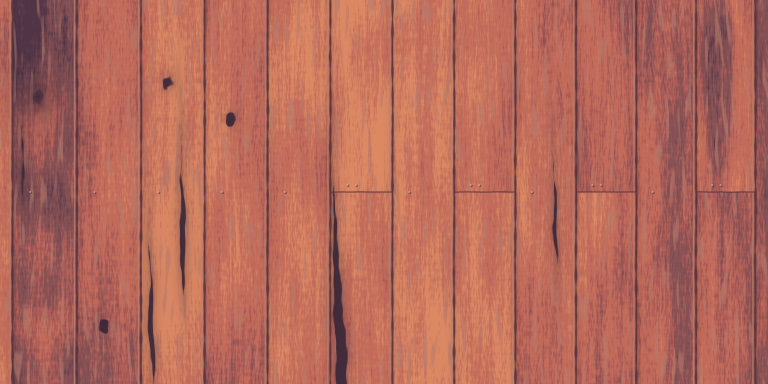
Write a Shadertoy shader that draws this texture.

```glsl
// Upright planks of reddish timber: seams follow a gentle quadratic spacing,
// every other plank on the right has a butt joint at mid height. Stretched
// gradient noise makes the grain; splits, knots and nails are layered on top.

float hash(float n) { return fract(sin(n * 78.233 + 4.7) * 4375.85); }

vec2 gradient(vec2 cell) {
    float a = 6.2832 * fract(sin(dot(cell, vec2(127.1, 311.7))) * 4375.85);
    return vec2(cos(a), sin(a));
}

// Gradient noise, roughly -0.7 to 0.7
float noise(vec2 p) {
    vec2 i = floor(p), f = p - i, e = vec2(1, 0);
    vec2 s = f * f * f * (f * (f * 6.0 - 15.0) + 10.0);
    float low = mix(dot(gradient(i), f), dot(gradient(i + e.xy), f - e.xy), s.x);
    float high = mix(dot(gradient(i + e.yx), f - e.yx), dot(gradient(i + 1.0), f - 1.0), s.x);
    return mix(low, high, s.y);
}

// Seam position for a plank number, and its inverse
float seamX(float n) { return 0.031 + n * (0.1686 - 0.000615 * n); }
float plankAt(float x) {
    return (0.1686 - sqrt(0.02843 - 0.00246 * (x - 0.031))) / 0.00123;
}

// Smooth coverage of a shape from its signed distance
float cover(float d) { return clamp(0.5 - d * iResolution.y * 0.8, 0.0, 1.0); }

// Wood ramp from dusky plum to amber
vec3 woodColor(float v) {
    vec3 c = mix(vec3(0.32, 0.21, 0.28), vec3(0.53, 0.32, 0.33), smoothstep(-0.55, 0.08, v));
    c = mix(c, vec3(0.67, 0.36, 0.34), smoothstep(0.06, 0.3, v));
    c = mix(c, vec3(0.76, 0.42, 0.355), smoothstep(0.26, 0.5, v));
    return mix(c, vec3(0.86, 0.535, 0.39), smoothstep(0.52, 0.98, v));
}

void mainImage(out vec4 fragColor, in vec2 fragCoord) {
    vec2 p = fragCoord / iResolution.y;
    vec3 ink = vec3(0.22, 0.15, 0.22);

    // Plank layout
    float across = plankAt(p.x + 0.0015 * noise(vec2(p.y * 5.0, 3.0)));
    float plank = floor(across), u = across - plank;
    float width = seamX(plank + 1.0) - seamX(plank);
    float odd = mod(plank, 2.0);
    float jointed = odd * step(4.5, plank);
    float board = plank + 40.0 * jointed * step(0.5, p.y);

    // Grain: broad patches, streaks, fine fibres and short flecks
    vec2 g = p + vec2(0.012 * noise(p * vec2(5, 2) + board), board * 3.7);
    float v = 0.62 + 0.42 * (hash(board) - 0.5);
    v += 0.46 * noise(g * vec2(6, 2));
    v += 0.30 * noise(g * vec2(15, 4) + 9.0);
    v += 0.20 * noise(g * vec2(45, 2));
    v += 0.26 * noise(g * vec2(130, 7));
    v += 0.30 * noise(g * vec2(230, 50));
    v += 0.12 * noise(g * vec2(30, 120));

    // Stained plank at the left, a lit middle and darker outer corners
    float stained = 1.0 - step(0.5, abs(plank));
    v -= stained * (0.42 + 0.7 * noise(p * vec2(9, 5) + 2.0) + 0.3 * smoothstep(0.85, 1.0, p.y));
    vec2 fromCentre = p - vec2(0.95, 0.5);
    v += 0.11 - 0.32 * dot(fromCentre, fromCentre);
    v -= 0.3 * step(11.5, plank);

    // Heartwood figure with nested rings on one board
    vec2 heart = (p - vec2(1.87, 0.78)) / vec2(0.044, 0.26);
    float rings = length(heart) + 0.25 * noise(p * vec2(20, 8));
    float inHeart = (1.0 - smoothstep(0.5, 1.3, rings)) * step(0.5, p.y);
    v -= inHeart * (0.6 + 0.08 * sin(rings * 24.0));
    vec3 color = woodColor(v);

    // Dusty, faded fibres
    float dust = smoothstep(0.15, 0.4, noise(g * vec2(70, 9) + 5.0));
    color = mix(color, vec3(0.72, 0.48, 0.42), 0.6 * dust);

    // Long tapering splits; the third and fifth run off the lower edge
    for (float k = 0.0; k < 5.0; k++) {
        float n = floor(mod(k * 2.7, 8.7)) + mix(0.17, 0.67, mod(k, 2.0));
        float wide = 1.0 - min(abs(k - 2.0), 1.0), last = floor(k * 0.25);
        float y = 0.42 + 0.15 * cos(1.6 * k) - 0.4 * last - 0.13 * wide;
        float halfLength = 0.09 + 0.15 * pow(sin(0.9 * k), 2.0) + 0.05 * last + 0.13 * wide;
        float t = (p.y - y) / halfLength;
        float halfWidth = 0.036 * halfLength * (1.0 - t * t) * (1.0 - 0.5 * clamp(t, -1.0, 1.0));
        float bend = 0.004 * t + 0.012 * wide * t - 0.008 * noise(vec2(p.y * 9.0, k * 5.3));
        float d = abs(p.x - seamX(n) + bend) - halfWidth + 0.004 * noise(p * vec2(90, 25));
        color = mix(color, ink, 0.3 * exp(-90.0 * max(d, 0.0)));
        color = mix(color, ink, 0.9 * cover(d));
    }

    // Knots on the left planks, the first one large and faded
    for (float k = 0.0; k < 4.0; k++) {
        vec2 q = p - vec2(seamX(k + 0.42), 0.55 + 0.4 * cos(1.05 + 2.15 * k));
        float faded = 1.0 - min(k, 1.0);
        float r = length(q * vec2(1.0, 0.75)) + 0.012 * noise(p * 45.0);
        color = mix(color, ink, mix(0.45, 0.75, faded) * exp(-r * mix(75.0, 26.0, faded)));
        color = mix(color, ink, mix(0.9, 0.4, faded) * cover(r - 0.012));
    }

    // Seams: soft shade, pale bevel, dark gap
    float side = (u - step(0.5, u)) * width;
    float worn = noise(vec2(p.y * 30.0, floor(across + 0.5) * 7.0));
    color *= 1.0 - 0.14 * exp(-abs(side) * 150.0);
    color = mix(color, vec3(0.74, 0.50, 0.43), 0.8 * cover(abs(side + 0.0064) - 0.0018));
    color = mix(color, vec3(0.34, 0.20, 0.25), 0.9 * cover(abs(side) - 0.0024 - 0.003 * worn));

    // Butt joints
    float gap = abs(p.y - 0.5 + 0.0015 * noise(vec2(p.x * 25.0, 1.0)));
    color = mix(color, vec3(0.33, 0.20, 0.25), jointed * 0.8 * cover(gap - 0.0016));

    // Nail heads: one per whole plank, a pair above each joint
    for (float k = 0.0; k < 2.0; k++) {
        vec2 q = vec2((u - 0.27 - 0.14 * k) * width, p.y - 0.5 - 0.018 * jointed);
        float present = max(1.0 - k, jointed);
        color = mix(color, ink, present * 0.6 * cover(length(q - vec2(0.002, -0.002)) - 0.003));
        color = mix(color, vec3(0.86, 0.68, 0.58), present * 0.85 * cover(length(q) - 0.0024));
    }

    fragColor = vec4(color, 1.0);
}
```
